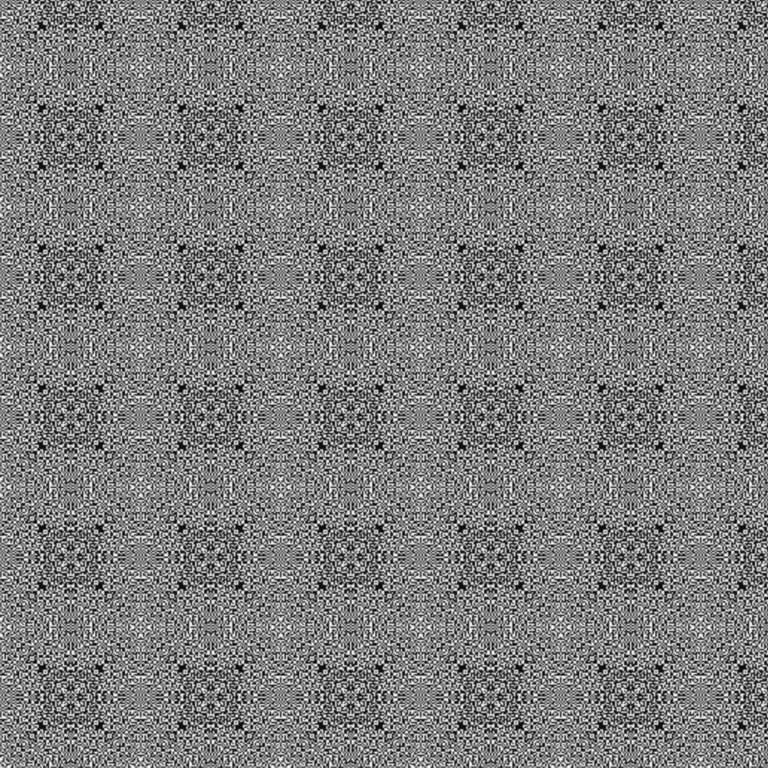
Write a three.js fragment shader that draws this pattern.

```glsl
varying vec2 vUv;

const float REPEATS = 5.4857;     // repeats across the canvas
const float PERIOD = 94.0;        // cells per repeat
const float HALF_PERIOD = 47.0;
const float INK = 0.05;
const float PAPER = 0.97;
const float BALANCE = 0.5;        // mean share of light cells
const float GROUND_CHECKS = 0.55; // share of checked blocks
const float PATCH_CHECKS = 0.30;
const float PATCH_SIZE = 22.0;    // half width of the dark patch
const float PATCH_TONE = -0.06;
const float MEDAL_SIZE = 9.0;
const float MEDAL_TONE = 0.06;
const float SIDE_SIZE = 13.0;
const float SIDE_TONE = -0.03;
const float FLOWER_START = 8.0;
const float FLOWER_STEP = 9.0;
const int FLOWERS = 4;

float hash(vec2 p) {
  return fract(sin(dot(p, vec2(127.1, 311.7))) * 4375.85);
}

float inside(float d, float size) {
  return 1.0 - smoothstep(size - 1.5, size + 1.5, d);
}

// Blocks of 2 by 2 cells, each half light: checks, rows or columns
float blockBit(vec2 c, float checks) {
  vec2 block = floor(c * 0.5);
  float kind = hash(block + 3.7);
  float flip = step(0.5, hash(block + 51.3));
  float along = c.x + c.y;
  if (kind > checks) along = kind > 0.5 + 0.5 * checks ? c.x : c.y;
  return mod(along + flip, 2.0);
}

// Light or dark state of one cell, mirrored about the patch centre
float cellBit(vec2 id) {
  vec2 c = abs(mod(id, PERIOD) - HALF_PERIOD);
  vec2 sorted = vec2(min(c.x, c.y), max(c.x, c.y));

  // Broad tones: dark patch, light medallion, dim side patch
  float patchMask = inside(mix(sorted.y, length(c), 0.15), PATCH_SIZE);
  float medal = inside(length(c - HALF_PERIOD), MEDAL_SIZE);
  float side = inside(length(c - vec2(0.0, HALF_PERIOD)), SIDE_SIZE);
  float tone = PATCH_TONE * patchMask + MEDAL_TONE * medal + SIDE_TONE * side;

  // Balanced weave with a few cells forced light or dark by the tone
  float bit = blockBit(sorted, mix(GROUND_CHECKS, PATCH_CHECKS, patchMask));
  if (hash(sorted + 17.9) < 2.0 * abs(tone)) bit = step(0.0, tone);

  // Small flowers along the diagonals: dark eye, light ring, dark rim
  for (int k = 0; k < FLOWERS; k++) {
    vec2 q = abs(c - (FLOWER_START + FLOWER_STEP * float(k)));
    float ring = max(q.x, q.y);
    if (ring < 2.5 && q.x + q.y < 3.5) bit = ring == 1.0 ? 1.0 : 0.0;
  }
  return bit;
}

// Quadratic spline weight of a cell at distance d
float softWeight(float d) {
  d = abs(d);
  float tail = max(1.5 - d, 0.0);
  return d < 0.5 ? 0.75 - d * d : 0.5 * tail * tail;
}

void main() {
  vec2 p = vUv * REPEATS * PERIOD;
  vec2 id = floor(p);
  vec2 offset = fract(p) - 0.5;

  // Soft blend of the surrounding cells
  float light = 0.0;
  for (int j = -1; j <= 1; j++) {
    for (int i = -1; i <= 1; i++) {
      vec2 n = vec2(float(i), float(j));
      vec2 d = n - offset;
      light += cellBit(id + n) * softWeight(d.x) * softWeight(d.y);
    }
  }

  // Fade to the mean when cells are too small to resolve
  vec2 footprint = fwidth(p);
  float blur = smoothstep(1.5, 5.0, max(footprint.x, footprint.y));
  light = mix(light, BALANCE, blur);

  gl_FragColor = vec4(vec3(mix(INK, PAPER, light)), 1.0);
}
```
